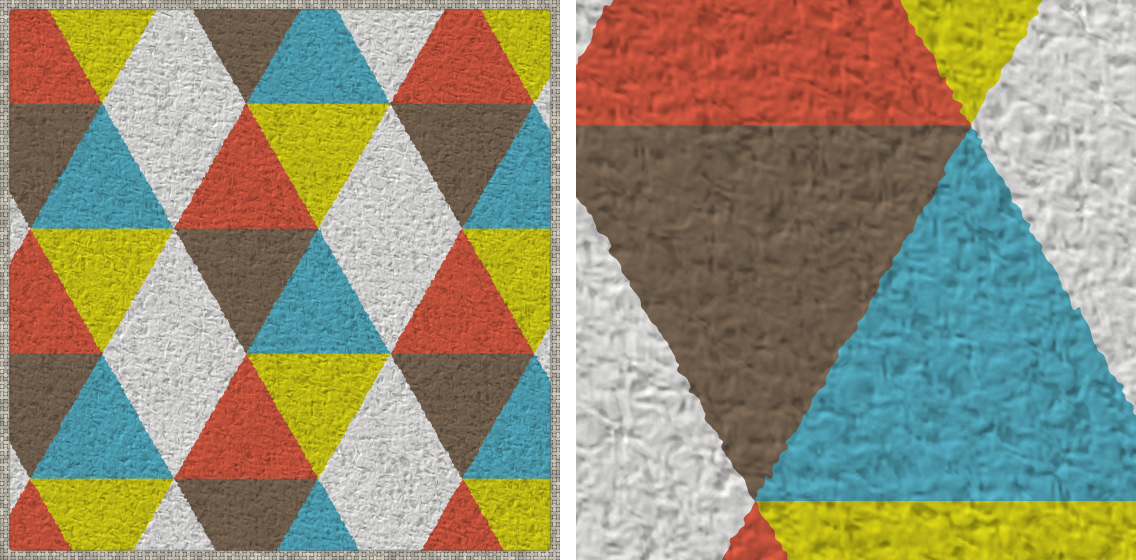
Left: the whole. Right: its middle third, enlarged.
Give the GLSL for this pattern, as a WebGL 2 fragment shader.

```glsl
#version 300 es
precision highp float;

#define SIDE 0.2572
#define ROW 0.2233
#define ORIGIN vec2(-0.0745, 0.1452)
#define BORDER 0.0168
#define CORNER 0.008
#define TUFTS 170.0
#define RELIEF 0.46
#define FRAY 0.0050
#define THREADS 150.0

uniform vec2 u_resolution;
out vec4 fragColor;

const vec3 BROWN = vec3(0.415, 0.350, 0.285);
const vec3 BLUE = vec3(0.280, 0.575, 0.645);
const vec3 WHITE = vec3(0.780, 0.778, 0.774);
const vec3 RED = vec3(0.720, 0.300, 0.220);
const vec3 YELLOW = vec3(0.715, 0.695, 0.075);
const vec3 LINEN_LIGHT = vec3(0.775, 0.755, 0.710);
const vec3 LINEN_DARK = vec3(0.430, 0.410, 0.370);

float hash(vec2 p) {
    return fract(sin(dot(p, vec2(127.1, 311.7))) * 43758.5453);
}

float noise(vec2 p) {
    vec2 i = floor(p), f = fract(p);
    f = f * f * (3.0 - 2.0 * f);
    return mix(mix(hash(i), hash(i + vec2(1, 0)), f.x),
               mix(hash(i + vec2(0, 1)), hash(i + vec2(1, 1)), f.x), f.y);
}

// Six triangles per period; alternate rows shift by half a period
vec3 triangleColor(vec2 p) {
    p.x += (noise(p * 240.0) - 0.5) * FRAY;
    vec2 cell = (p - ORIGIN) / vec2(SIDE, ROW);
    float row = floor(cell.y);
    float x = cell.x - 1.5 * mod(row, 2.0);
    float slant = 0.5 * (1.0 - fract(cell.y));
    int index = int(mod(floor(x - slant) + floor(x + slant), 6.0));
    vec3 palette[6] = vec3[6](BROWN, BLUE, WHITE, RED, YELLOW, WHITE);
    return palette[index];
}

// Height of the curled pile
float pile(vec2 p) {
    p += 1.2 * vec2(noise(p * 0.45 + 7.0), noise(p * 0.45 + 31.0));
    vec2 along = vec2(0.8 * p.x - 0.6 * p.y, 0.6 * p.x + 0.8 * p.y);
    return 0.65 * noise(along * vec2(0.65, 1.1)) + 0.35 * noise(p * 1.9 + 13.0);
}

// Pile lit from the upper left, with creases and soft mottling
float pileShade(vec2 uv) {
    vec2 p = uv * TUFTS;
    float height = pile(p);
    float slope = height - pile(p + vec2(-0.4, 0.5));
    float crease = 1.0 - smoothstep(0.15, 0.45, height);
    float mottle = noise(uv * 28.0) - 0.5;
    float grain = hash(floor(uv * 512.0)) - 0.5;
    return 1.025 + RELIEF * slope - 0.14 * crease + 0.05 * mottle + 0.04 * grain;
}

// Plain weave with dark gaps between uneven threads
vec3 linen(vec2 uv) {
    vec2 p = uv * THREADS;
    vec2 id = floor(p), d = abs(fract(p) - 0.5);
    bool over = mod(id.x + id.y, 2.0) < 0.5;
    float across = over ? d.x : d.y;
    float gap = 0.55 * smoothstep(0.2, 0.5, across)
              + 0.45 * smoothstep(0.2, 0.45, min(d.x, d.y));
    float wear = 0.25 * (hash(id) - 0.5) + 0.15 * (noise(p * 0.4) - 0.5);
    return mix(LINEN_LIGHT, LINEN_DARK, clamp(gap + 0.12, 0.0, 1.0)) * (1.0 + wear);
}

void main() {
    vec2 uv = gl_FragCoord.xy / u_resolution;
    vec2 pixel = 1.0 / u_resolution;

    // Averaged samples smooth the triangle edges
    vec3 rug = vec3(0.0);
    for (int i = 0; i < 9; i++) {
        vec2 offset = vec2(i % 3 - 1, i / 3 - 1) / 3.0;
        rug += triangleColor(uv + offset * pixel) / 9.0;
    }
    rug *= pileShade(uv);

    // Rounded field inside the woven border
    vec2 q = abs(uv - 0.5) - (0.5 - BORDER - CORNER);
    float edge = length(max(q, 0.0)) + min(max(q.x, q.y), 0.0) - CORNER;
    float aa = 0.75 * max(pixel.x, pixel.y);
    float shadow = 1.0 - 0.2 * (1.0 - smoothstep(0.0, 0.003, abs(edge)));
    vec3 color = mix(rug, linen(uv), smoothstep(-aa, aa, edge)) * shadow;

    fragColor = vec4(clamp(color, 0.0, 1.0), 1.0);
}
```
